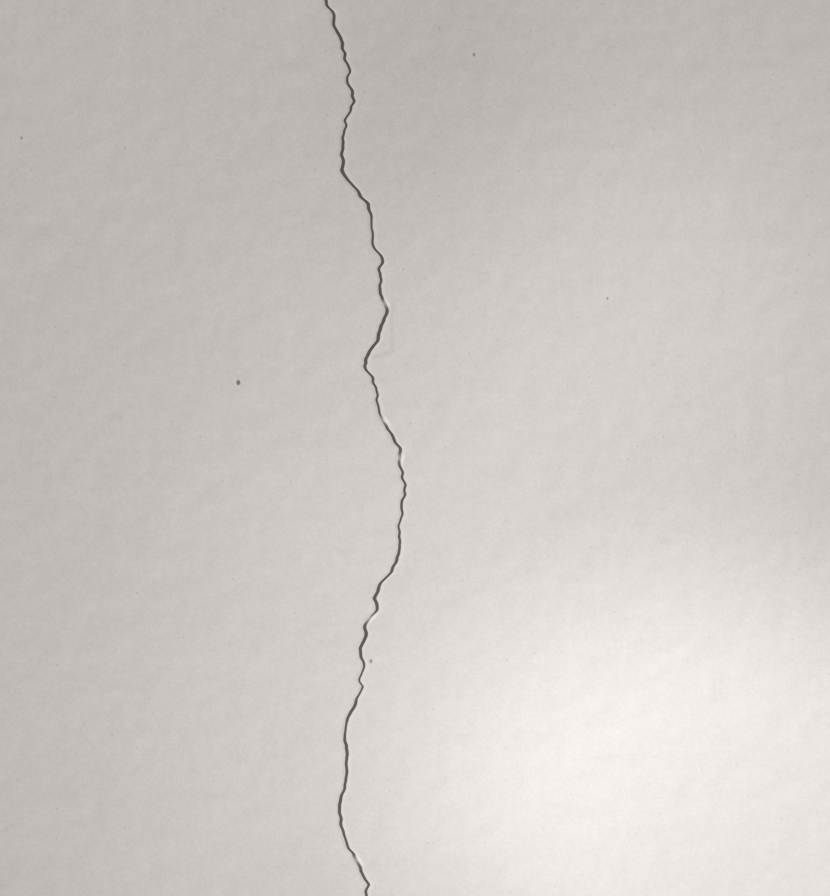
A Shadertoy shader for this texture:

```glsl
const vec3 WARM_TINT = vec3(0.020, -0.001, -0.019);
const float WALL_BASE = 0.706;
const float CRACK_HALF_WIDTH = 0.00125;
const float CRACK_DARKNESS = 0.54;
const float WOBBLE = 0.0085;
const float RELIEF = 0.030;
const float GRAIN = 0.022;
const float PIT_DEPTH = 0.04;

// Crack spine, from top to bottom, in units of canvas height
const int SPINE_COUNT = 23;
const vec2 SPINE[SPINE_COUNT] = vec2[](
    vec2(.359, 1.003), vec2(.385, .948), vec2(.392, .906), vec2(.389, .859),
    vec2(.382, .811), vec2(.408, .772), vec2(.419, .727), vec2(.432, .661),
    vec2(.418, .616), vec2(.409, .592), vec2(.426, .534), vec2(.448, .490),
    vec2(.451, .440), vec2(.443, .382), vec2(.425, .342), vec2(.401, .277),
    vec2(.406, .234), vec2(.389, .193), vec2(.384, .141), vec2(.380, .088),
    vec2(.394, .043), vec2(.410, .012), vec2(.410, -.01));

// Larger stains: centre and radius
const vec3 STAINS[5] = vec3[](
    vec3(.266, .573, .0024), vec3(.414, .262, .0019), vec3(.529, .939, .0016),
    vec3(.678, .667, .0014), vec3(.024, .846, .0014));

// Pale chips on the crack: height along the wall
const float CHIPS[5] = float[](.661, .531, .489, .310, .040);

float hash(vec2 p) {
    vec3 q = fract(vec3(p.xyx) * 0.1031);
    q += dot(q, q.yzx + 33.33);
    return fract((q.x + q.y) * q.z);
}

float noise(vec2 p) {
    vec2 i = floor(p), f = fract(p);
    f = f * f * (3.0 - 2.0 * f);
    return mix(mix(hash(i), hash(i + vec2(1, 0)), f.x),
               mix(hash(i + vec2(0, 1)), hash(i + 1.0), f.x), f.y);
}

float fbm(vec2 p) {
    float sum = 0.0, amplitude = 0.5;
    for (int i = 0; i < 4; i++) {
        sum += amplitude * noise(p);
        p = p * 2.07 + 17.3;
        amplitude *= 0.5;
    }
    return sum;
}

float blob(vec2 p, vec2 centre, vec2 spread) {
    vec2 q = (p - centre) / spread;
    return exp(-dot(q, q));
}

float segmentDistance(vec2 p, vec2 a, vec2 b) {
    vec2 ab = b - a;
    return length(p - a - ab * clamp(dot(p - a, ab) / dot(ab, ab), 0.0, 1.0));
}

// Signed distance to the spine, positive on its right
float crackDistance(vec2 p) {
    float nearest = 1.0, side = 1.0;
    for (int i = 0; i < SPINE_COUNT - 1; i++) {
        vec2 a = SPINE[i], b = SPINE[i + 1];
        float d = segmentDistance(p, a, b);
        if (d < nearest) {
            nearest = d;
            side = (b.x - a.x) * (p.y - a.y) - (b.y - a.y) * (p.x - a.x);
        }
    }
    return side < 0.0 ? -nearest : nearest;
}

float wallLight(vec2 p) {
    float light = WALL_BASE + 0.125 * blob(p, vec2(.59, .31), vec2(.43, .43));
    light += 0.045 * blob(p, vec2(.74, .70), vec2(.24, .20));
    light += 0.030 * blob(p, vec2(.32, .02), vec2(.28, .25));
    light -= 0.025 * blob(p, vec2(.49, .90), vec2(.14, .20));
    float hotspot = length((p - vec2(.82, .08)) / vec2(.38, .30));
    return light + 0.130 * (1.0 - smoothstep(0.4, 1.35, hotspot));
}

void mainImage(out vec4 fragColor, in vec2 fragCoord) {
    vec2 p = fragCoord / iResolution.y;
    float pixel = 1.0 / iResolution.y;
    float light = wallLight(p);

    // Soft plaster relief lit from the lower right, then grain
    vec2 slope = vec2(0.004, -0.004);
    light += RELIEF * (fbm((p + slope) * 48.0) - fbm((p - slope) * 48.0));
    light += 0.012 * (fbm(p * 9.0) - 0.47);
    light += GRAIN * (noise(p * 420.0) - 0.5);

    // Sparse tiny pits
    vec2 cell = floor(p * 75.0);
    vec2 pit = 0.2 + 0.6 * vec2(hash(cell + 5.1), hash(cell + 9.7));
    float pitDistance = length(fract(p * 75.0) - pit) / 75.0;
    float pitDepth = PIT_DEPTH * step(0.96, hash(cell + 2.3));
    light -= pitDepth * (1.0 - smoothstep(0.0004, 0.0009 + pixel, pitDistance));

    // Stains
    for (int i = 0; i < 5; i++) {
        float d = length((p - STAINS[i].xy) * vec2(1.15, 0.85));
        float radius = STAINS[i].z;
        light -= radius * 120.0 * (1.0 - smoothstep(radius - pixel, radius + pixel, d));
    }

    // Faint lifted flake beside the upper bend
    float flake = min(segmentDistance(p, vec2(.437, .656), vec2(.438, .608)),
                      segmentDistance(p, vec2(.438, .608), vec2(.417, .601)));
    light -= 0.025 * (1.0 - smoothstep(0.0005, 0.004, flake));

    // Crack: jagged line of varying width with soft lips and a few chips
    float wobble = noise(vec2(p.y * 66.0, 3.0)) - 0.5 + 0.35 * (noise(vec2(p.y * 150.0, 8.0)) - 0.5);
    float d = crackDistance(p + vec2(WOBBLE * wobble, 0.0));
    float width = CRACK_HALF_WIDTH * (0.65 + 0.7 * noise(vec2(p.y * 48.0, 21.0)));
    float chip = 0.0;
    for (int i = 0; i < 5; i++) chip += exp(-pow((p.y - CHIPS[i]) / 0.0045, 2.0));
    float line = 1.0 - smoothstep(width - 0.7 * pixel, width + 1.0 * pixel, abs(d));
    light += (0.025 + 0.07 * chip) * exp(-pow((d - 0.0036) / 0.0018, 2.0));
    light -= 0.055 * exp(-pow((d + 0.0015) / 0.0024, 2.0));
    light *= 1.0 - line * CRACK_DARKNESS * (1.0 - 0.65 * chip);

    fragColor = vec4(clamp(vec3(light) + WARM_TINT, 0.0, 1.0), 1.0);
}
```
